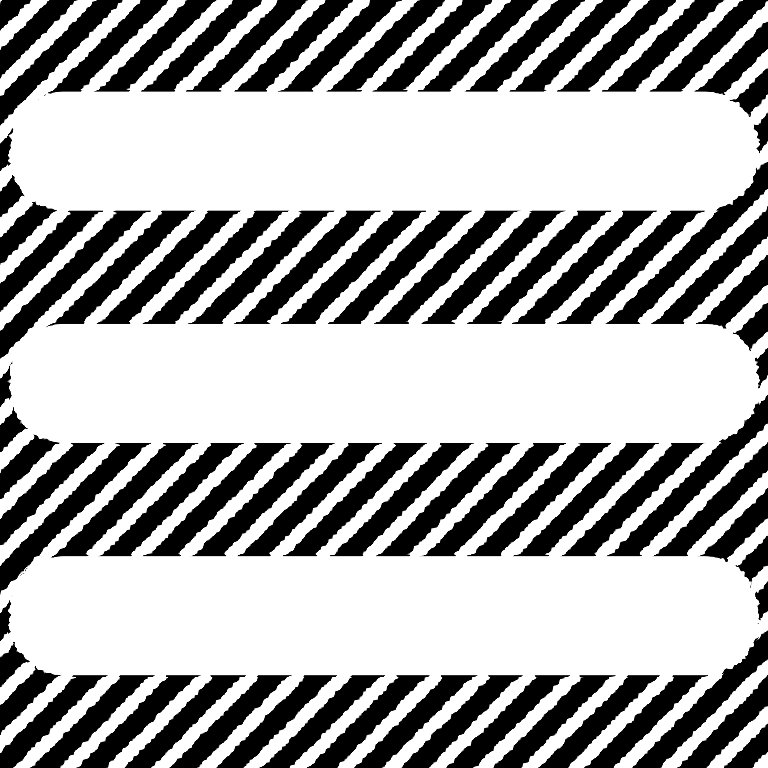
Write a WebGL 1 fragment shader that draws this pattern.

```glsl
precision highp float;
// Three white rounded bars over rough-edged black diagonal stripes.

uniform vec2 u_resolution;

vec2 hash2(vec2 cell) {
  vec2 q = vec2(dot(cell, vec2(127.1, 311.7)), dot(cell, vec2(269.5, 183.3)));
  return fract(sin(q) * 43758.5);
}

// Distance to the nearest scattered point
float cellular(vec2 p) {
  vec2 cell = floor(p);
  float nearest = 2.0;
  for (int j = -1; j <= 1; j++) {
    for (int i = -1; i <= 1; i++) {
      vec2 neighbour = cell + vec2(float(i), float(j));
      nearest = min(nearest, distance(p, neighbour + hash2(neighbour)));
    }
  }
  return nearest;
}

float roundedBox(vec2 p, vec2 halfSize, float radius) {
  vec2 q = abs(p) - halfSize + radius;
  return length(max(q, 0.0)) + min(max(q.x, q.y), 0.0) - radius;
}

void main() {
  vec2 uv = gl_FragCoord.xy / u_resolution;
  float pixel = 1.0 / min(u_resolution.x, u_resolution.y);
  float wear = cellular(uv * 130.0) - 0.45;

  // Bars repeat upward, with wear only at their round ends
  vec2 barPos = vec2(uv.x - 0.5, mod(uv.y - 0.3495, 0.3025) - 0.15125);
  float bar = roundedBox(barPos, vec2(0.4875, 0.0775), 0.071);
  bar += 0.006 * wear * smoothstep(0.42, 0.45, abs(barPos.x));

  // Stripes rise to the right and spread slightly where they meet a bar
  float phase = (uv.x + 0.985 * (1.0 - uv.y)) * 16.64 - 0.37;
  float fromCentre = abs(fract(phase + 0.5) - 0.5);
  float halfWidth = 0.303 + 0.1 * wear;
  halfWidth += 0.07 * (1.0 - smoothstep(0.001, 0.003, bar));
  float stripe = (fromCentre - halfWidth) / (16.64 * 1.404);

  float ink = 1.0 - smoothstep(-0.5 * pixel, 0.5 * pixel, stripe);
  ink *= smoothstep(-0.5 * pixel, 0.5 * pixel, bar);
  gl_FragColor = vec4(vec3(1.0 - ink), 1.0);
}
```
